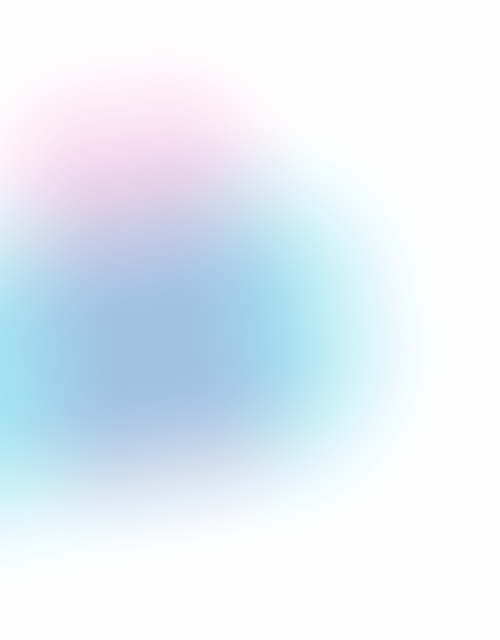
Give the GLSL for this background, as a WebGL 2 fragment shader.

```glsl
#version 300 es
precision highp float;
// Soft pastel background: a tall rose glow and a wide aqua glow on white.
// Each glow is a tilted rounded box whose distance field is feathered;
// the tints multiply, so their overlap turns a calm periwinkle blue.

uniform vec2 u_resolution;
out vec4 fragColor;

const vec3 PAPER = vec3(0.997, 0.997, 0.998);
const vec3 ROSE = vec3(0.975, 0.840, 0.925);
const vec3 AQUA = vec3(0.645, 0.910, 0.955);

// Expresses p in axes turned counterclockwise by angle.
vec2 toTilted(vec2 p, float angle) {
    float c = cos(angle), s = sin(angle);
    return mat2(c, -s, s, c) * p;
}

// Signed distance to a rounded box centred on the origin.
float roundedBox(vec2 p, vec2 halfSize, float radius) {
    vec2 q = abs(p) - halfSize + radius;
    return length(max(q, 0.0)) + min(max(q.x, q.y), 0.0) - radius;
}

// Coverage of a feathered, tilted box: 1 inside, 0 far outside.
float glow(vec2 p, vec2 centre, vec2 halfSize, float radius, float angle, float feather) {
    float d = roundedBox(toTilted(p - centre, angle), halfSize, radius);
    return 1.0 - smoothstep(-feather, feather, d);
}

// Filters a colour through a tint of the given strength.
vec3 stain(vec3 base, vec3 tint, float amount) {
    return base * mix(vec3(1.0), tint, amount);
}

void main() {
    // Canvas height is one unit.
    vec2 p = gl_FragCoord.xy / u_resolution.y;

    float rose = glow(p, vec2(0.228, 0.544), vec2(0.169, 0.286), 0.12, radians(7.0), 0.135);
    float aqua = glow(p, vec2(0.130, 0.440), vec2(0.423, 0.189), 0.16, radians(10.0), 0.16);

    vec3 color = stain(PAPER, ROSE, rose);
    color = stain(color, AQUA, aqua);
    fragColor = vec4(color, 1.0);
}
```
